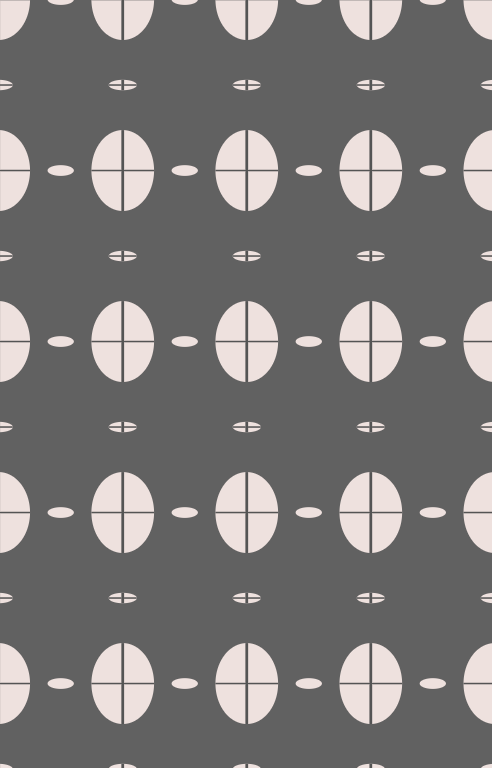
A Shadertoy shader for this pattern:

```glsl
// Grid of pale ovals split by thin dark crosses, with small flat ovals between them.

// Offset from the nearest point of a grid with the given pitch.
vec2 gridOffset(vec2 p, vec2 pitch) {
    return p - pitch * round(p / pitch);
}

// Approximate signed distance to an ellipse.
float ellipseDistance(vec2 p, vec2 radii) {
    p = abs(p) + 1e-5;
    float k = length(p / radii);
    return k * (k - 1.0) / length(p / (radii * radii));
}

// Antialiased coverage of the negative side of a distance.
float coverage(float dist, float pixel) {
    return clamp(0.5 - dist / pixel, 0.0, 1.0);
}

void mainImage(out vec4 fragColor, in vec2 fragCoord) {
    // Units of canvas height, with an oval at the origin.
    float pixel = 1.0 / iResolution.y;
    vec2 p = (fragCoord - vec2(0.5 * iResolution.x, 0.0)) * pixel - vec2(0.001, 0.5553);
    vec2 pitch = vec2(0.1615, 0.22266);

    vec2 main = gridOffset(p, pitch);
    vec2 side = gridOffset(p - vec2(0.5 * pitch.x, 0.0), pitch);
    vec2 between = gridOffset(p - vec2(0.0, 0.5 * pitch.y), pitch);

    // Large ovals and the small ones above them carry a cross.
    float crossed = max(coverage(ellipseDistance(main, vec2(0.0408, 0.0527)), pixel),
                        coverage(ellipseDistance(between, vec2(0.0183, 0.0068)), pixel));
    float plain = coverage(ellipseDistance(side, vec2(0.0171, 0.0070)), pixel);

    // Cross bars: thicker upright, thinner level.
    float upright = coverage(abs(main.x) - 0.0018, pixel);
    float level = coverage(min(abs(main.y), abs(between.y)) - 0.0010, pixel);
    float bars = crossed * max(upright, level);

    vec3 color = vec3(0.38);
    color = mix(color, vec3(0.935, 0.882, 0.870), max(crossed, plain));
    color = mix(color, vec3(0.33), bars);
    fragColor = vec4(color, 1.0);
}
```
